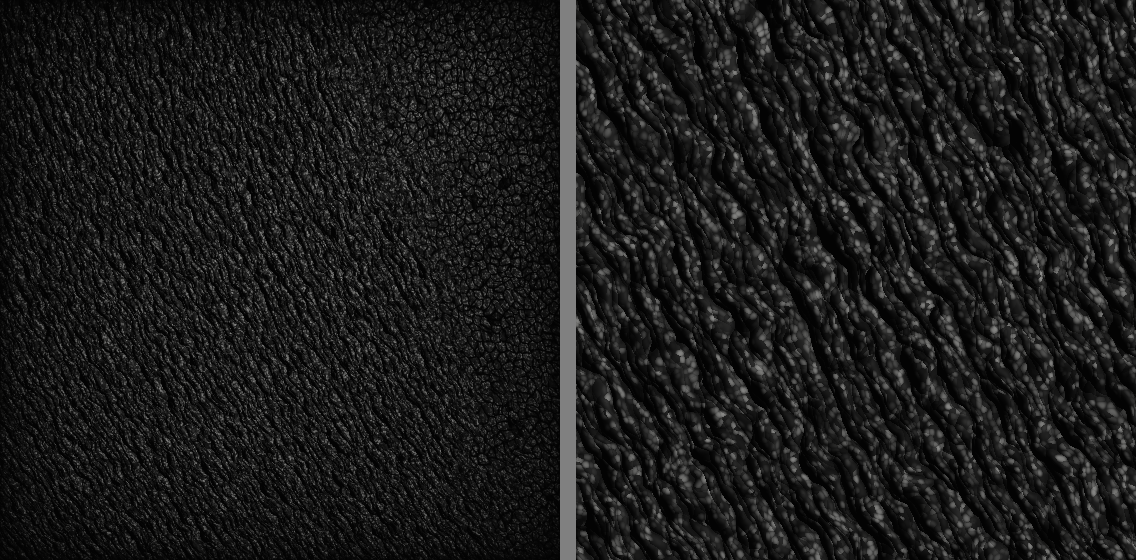
Left, the full canvas; right, a detail of the centre.
Write a Shadertoy shader that draws this texture.

```glsl
vec3 hash3(vec2 p) {
    vec3 q = fract(p.xyx * vec3(0.1031, 0.1030, 0.0973));
    q += dot(q, q.yxz + 33.33);
    return fract((q.xxy + q.yzz) * q.zyx);
}

// Layered sines, roughly -1 to 1
float waves(vec2 p) {
    float sum = 0.0, amplitude = 0.5;
    for (int i = 0; i < 4; i++) {
        sum += amplitude * sin(p.x + 1.6 * sin(p.y)) * cos(0.8 * p.y - sin(0.7 * p.x));
        p = mat2(1.4, 1.1, -1.1, 1.4) * p + 2.3;
        amplitude *= 0.6;
    }
    return sum;
}

// x: nearest distance, y: gap to the second, z: cell value, w: lit side
vec4 cells(vec2 p) {
    vec2 base = floor(p), local = fract(p);
    float nearest = 9.0, second = 9.0, value = 0.0, side = 0.0;
    for (int y = -1; y <= 1; y++)
    for (int x = -1; x <= 1; x++) {
        vec2 cell = vec2(x, y);
        vec3 random = hash3(base + cell + 200.0);
        vec2 offset = local - cell - random.xy;
        float d = length(offset);
        if (d < nearest) {
            second = nearest;
            nearest = d;
            value = random.z;
            side = offset.x;
        } else {
            second = min(second, d);
        }
    }
    return vec4(nearest, second - nearest, value, side);
}

void mainImage(out vec4 fragColor, in vec2 fragCoord) {
    vec2 uv = fragCoord / iResolution.xy;

    // Coordinates across and along the slanted grain, bending down the hide
    vec2 grain = vec2(0.9 * uv.x + 0.65 * uv.y - 0.2 * uv.y * uv.y,
                      0.45 * uv.x - 0.9 * uv.y);
    vec2 wobble = vec2(waves(uv * 55.0), waves(uv.yx * 48.0 + 5.0));

    // Ragged wrinkles: two layers of long slopes, bright on one flank only
    vec4 fold = cells(grain * vec2(88.0, 31.0) + wobble * vec2(0.6, 0.4));
    vec4 crumple = cells(grain * vec2(150.0, 75.0) + wobble * 0.6 + 9.0);
    float slope = fold.w + 0.55 * crumple.w + 0.25 * waves(grain * vec2(170.0, 70.0));
    float wrinkles = 1.5 * smoothstep(-0.55, 0.7, slope);
    wrinkles *= 0.45 + 0.55 * smoothstep(0.0, 0.45, fold.y);

    // Rounder pebbles parted by thin cracks
    vec4 pebble = cells(grain * vec2(76.0, 56.0) + wobble * 0.45);
    float pebbles = smoothstep(0.0, 0.36, pebble.y) * (0.75 + 0.5 * pebble.w + 0.3 * crumple.w);

    // Pebbles gather toward the upper right, in a broken border
    float pebbled = uv.x + 0.35 * (uv.y - 0.5) + 0.14 * waves(uv * 21.0);
    float surface = mix(wrinkles, pebbles, smoothstep(0.68, 0.86, pebbled));

    // Fine sparse glints of the pores
    vec4 pore = cells(grain * vec2(320.0, 260.0) + 1.2 * wobble);
    float glint = 0.15 + 1.15 * pore.z * pore.z * (1.0 - smoothstep(0.1, 0.8, pore.x));

    // Broad light: dark rim, soft blotches and a sheen at the upper right
    vec2 rim = 4.0 * uv * (1.0 - uv);
    float light = pow(max(rim.x * rim.y, 0.0), 0.33);
    light *= 0.95 + 0.1 * waves(uv * 11.0 + 1.0);
    light *= 1.0 + 0.45 * exp(-22.0 * dot(uv - vec2(0.8, 0.84), uv - vec2(0.8, 0.84)));

    float tone = 0.012 + 0.86 * light * surface * glint;
    tone /= 1.0 + 1.2 * tone;
    fragColor = vec4(tone * vec3(1.0, 1.0, 0.985), 1.0);
}
```
